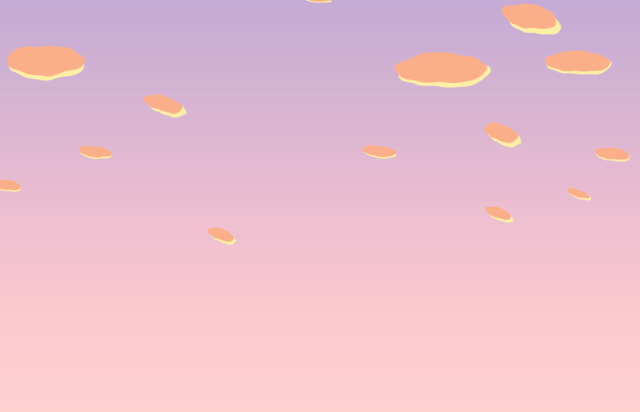
Give the GLSL for this texture, as a Shadertoy shader.

```glsl
const float ASPECT = 1.55;
const float EDGE_SOFTNESS = 0.9;    // in pixels
const float BAND_STRENGTH = 0.002;
const float PUFF_AMOUNT = 0.055;
const float FLAT_TILT = 0.12;
const float ROUND_TILT = 0.30;
const vec2 FLAT_RIM_SHIFT = vec2(0.05, -0.30);   // in cloud radii
const vec2 ROUND_RIM_SHIFT = vec2(0.19, -0.42);
const vec3 CLOUD_COLOR = vec3(0.985, 0.685, 0.535);
const vec3 RIM_COLOR = vec3(0.99, 0.94, 0.65);

// Sky colours, evenly spaced from bottom to top
const vec3 SKY[5] = vec3[5](
    vec3(0.995, 0.820, 0.812), vec3(0.985, 0.782, 0.812),
    vec3(0.922, 0.745, 0.817), vec3(0.840, 0.705, 0.822),
    vec3(0.772, 0.668, 0.832));

// Clouds: centre in xy, radii in zw, in canvas heights
const vec4 FLAT_CLOUDS[8] = vec4[8](
    vec4(0.105, 0.853, 0.094, 0.036), vec4(1.071, 0.835, 0.111, 0.037),
    vec4(1.401, 0.851, 0.079, 0.025), vec4(0.228, 0.632, 0.040, 0.013),
    vec4(0.917, 0.633, 0.040, 0.013), vec4(1.484, 0.627, 0.042, 0.014),
    vec4(0.018, 0.551, 0.033, 0.012), vec4(0.762, 1.006, 0.038, 0.009));
const vec4 ROUND_CLOUDS[6] = vec4[6](
    vec4(1.284, 0.960, 0.066, 0.029), vec4(0.397, 0.748, 0.046, 0.019),
    vec4(1.214, 0.678, 0.040, 0.021), vec4(1.399, 0.531, 0.027, 0.009),
    vec4(1.208, 0.483, 0.031, 0.013), vec4(0.536, 0.431, 0.031, 0.014));

vec3 skyColor(float height) {
    float level = clamp(height, 0.0, 0.9999) * 4.0;
    int stop = int(level);
    vec3 sky = mix(SKY[stop], SKY[stop + 1], fract(level));
    float bands = sin(height * 190.0) + 0.6 * sin(height * 83.0 + 1.0);
    return sky + BAND_STRENGTH * bands;
}

// Approximate distance to an ellipse with a wavy outline
float puffDistance(vec2 p, vec2 radii, float seed) {
    vec2 q = p / radii;
    float wave = sin(q.x * 5.0 + q.y * 2.0 + seed)
               + 0.5 * sin(q.x * 11.0 - q.y * 3.0 + seed * 2.3);
    float reach = length(q);
    float slope = max(length(q / radii), 1e-4);
    return (reach - 1.0 - PUFF_AMOUNT * wave) * max(reach, 0.3) / slope;
}

float coverage(float dist) {
    float blur = EDGE_SOFTNESS / iResolution.y;
    return 1.0 - smoothstep(-blur, blur, dist);
}

// Bright shifted underside first, then the body over it
void paintCloud(inout vec3 color, vec2 p, vec4 cloud, vec2 rimShift, float tilt) {
    vec2 local = p - cloud.xy;
    local.y += local.x * tilt * (1.0 - smoothstep(0.03, 0.10, cloud.z));
    float seed = cloud.x * 17.0 + cloud.y * 9.0;
    float rim = puffDistance(local - rimShift * cloud.zw, cloud.zw * 0.98, seed + 0.7);
    float body = puffDistance(local, cloud.zw, seed);
    color = mix(color, RIM_COLOR, coverage(rim));
    color = mix(color, CLOUD_COLOR, coverage(body));
}

void mainImage(out vec4 fragColor, in vec2 fragCoord) {
    vec2 uv = fragCoord / iResolution.xy;
    vec2 p = uv * vec2(ASPECT, 1.0);
    vec3 color = skyColor(uv.y);

    for (int i = 0; i < FLAT_CLOUDS.length(); i++)
        paintCloud(color, p, FLAT_CLOUDS[i], FLAT_RIM_SHIFT, FLAT_TILT);
    for (int i = 0; i < ROUND_CLOUDS.length(); i++)
        paintCloud(color, p, ROUND_CLOUDS[i], ROUND_RIM_SHIFT, ROUND_TILT);

    fragColor = vec4(color, 1.0);
}
```
